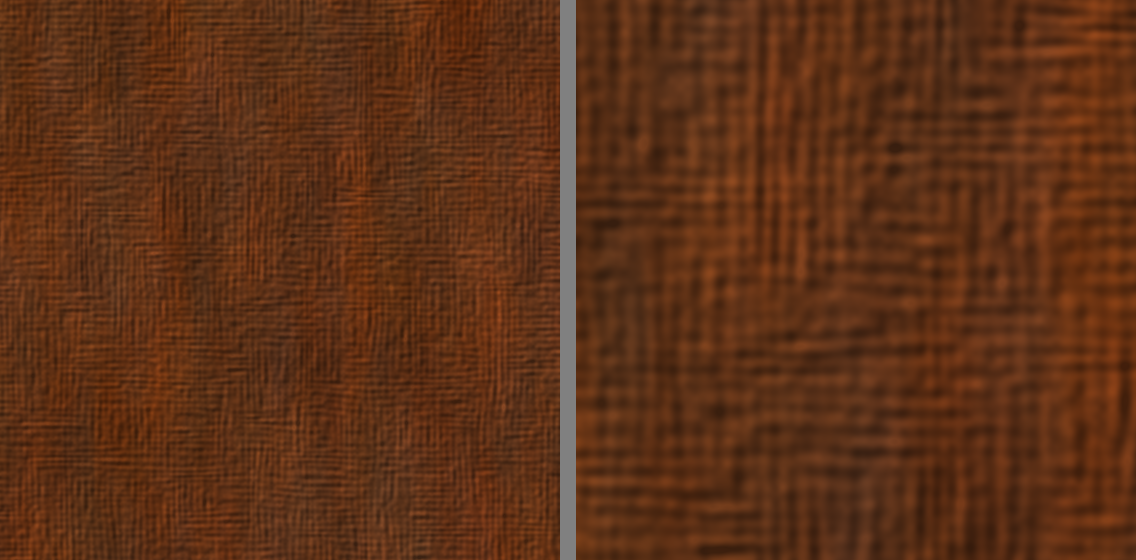
Left, the full canvas; right, a detail of the centre.
This texture is drawn by a WebGL 2 fragment shader. Its source:

```glsl
#version 300 es
precision highp float;
// Embossed rust-brown woven cloth with soft, vertically streaked stains.

uniform vec2 u_resolution;
out vec4 fragColor;

float hash(vec2 p) {
    return fract(sin(dot(p, vec2(127.1, 311.7))) * 43758.5453);
}

float noise(vec2 p) {
    vec2 cell = floor(p);
    vec2 f = fract(p);
    f = f * f * (3.0 - 2.0 * f);
    float low = mix(hash(cell), hash(cell + vec2(1.0, 0.0)), f.x);
    float high = mix(hash(cell + vec2(0.0, 1.0)), hash(cell + vec2(1.0, 1.0)), f.x);
    return mix(low, high, f.y);
}

// Layered noise centred on zero
float stain(vec2 p) {
    float sum = 0.0;
    float weight = 0.55;
    for (int i = 0; i < 4; i++) {
        sum += weight * (noise(p) - 0.5);
        p = mat2(1.0, 0.06, -0.06, 1.0) * p * 2.03 + 17.3;
        weight *= 0.55;
    }
    return sum;
}

// Height of the cloth: an uneven thread grid, loose fibres and knots
float weave(vec2 uv) {
    vec2 drift = vec2(noise(uv * vec2(30.0, 9.0)), noise(uv * vec2(9.0, 30.0) + 41.0));
    vec2 threads = sin(6.2832 * (uv * 84.0 + 0.9 * drift));
    float direction = smoothstep(0.25, 0.75, noise(uv * 17.0 + 83.0));
    float weft = 0.16 * threads.y + 0.8 * noise(uv * vec2(40.0, 125.0) + 7.0);
    float warp = 0.16 * threads.x + 0.9 * noise(uv * vec2(125.0, 40.0) + 59.0);
    float knots = noise(uv * 108.0 + 131.0);
    return mix(weft, warp, 0.25 + 0.5 * direction) + 0.55 * knots;
}

void main() {
    vec2 uv = gl_FragCoord.xy / u_resolution;

    // Broad stains and narrow vertical streaks
    float rust = stain(uv * vec2(5.0, 3.2) + 11.0) + 0.8 * stain(uv * vec2(20.0, 5.0) + 71.0);
    float grey = stain(uv * vec2(6.0, 4.0) + 37.0) + 0.8 * stain(uv * vec2(22.0, 6.0) + 23.0);
    float shade = stain(uv * vec2(19.0, 5.5) + 97.0) + 0.4 * stain(uv * vec2(6.0, 9.0) + 53.0);

    vec3 color = vec3(0.369, 0.192, 0.089);
    color += rust * vec3(0.055, -0.022, -0.04);
    color += grey * vec3(-0.012, 0.025, 0.06);
    color *= 1.0 + 0.40 * shade;

    // Relief lit from the upper left
    vec2 toLight = vec2(-0.0019, 0.002);
    float relief = weave(uv - toLight) - weave(uv + toLight);
    color *= 1.0 + 0.56 * clamp(relief, -0.6, 0.6);

    // Fine fibre grain
    color *= 1.0 + 0.10 * (noise(uv * 210.0) - 0.5);

    fragColor = vec4(clamp(color, 0.0, 1.0), 1.0);
}
```
